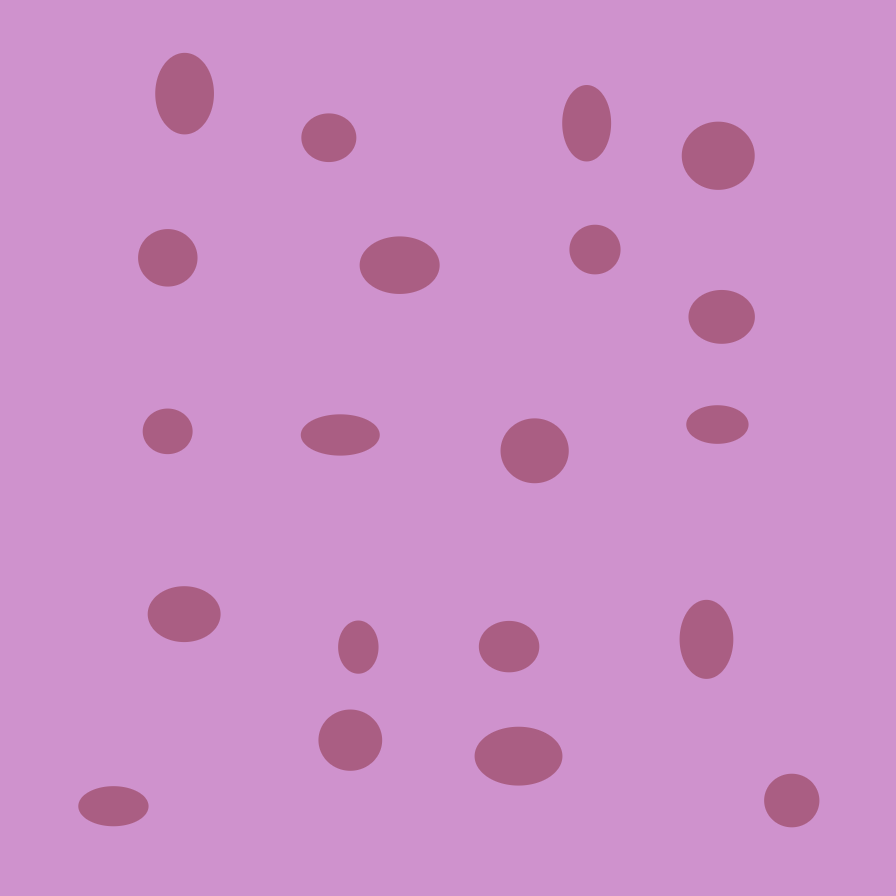
Write a WebGL 1 fragment shader that draws this pattern.

```glsl
precision highp float;

uniform vec2 u_resolution;

const vec3 GROUND_COLOR = vec3(0.812, 0.573, 0.804);
const vec3 SPOT_COLOR = vec3(0.667, 0.369, 0.514);

const int COLUMNS = 4;
const int ROWS = 5;
const vec2 FIELD_MIN = vec2(0.06, 0.05);
const vec2 FIELD_MAX = vec2(0.95, 0.95);
const vec2 JITTER = vec2(0.058, 0.045);    // largest shift from a cell centre

const float RADIUS_MIN = 0.0255;           // geometric mean of both radii
const float RADIUS_MAX = 0.0405;
const float TALL_SHARE = 0.2;
const vec2 TALL_ASPECT = vec2(0.62, 0.78); // width over height
const vec2 WIDE_ASPECT = vec2(1.03, 2.0);
const float WIDE_BIAS = 3.0;               // higher makes long spots rarer
const float EDGE_PIXELS = 1.0;
const float SEED = 4.0;

vec2 hash2(vec2 p) {
  vec3 q = fract(vec3(p.xyx) * vec3(0.1031, 0.1030, 0.0973));
  q += dot(q, q.yzx + 33.33);
  return fract((q.xx + q.yz) * q.zy);
}

// Visits every step of 0..1 once over the grid, in scattered order
float rank(float index, float stride, float offset) {
  return fract((index * stride + offset + 0.5) / float(COLUMNS * ROWS));
}

// Approximate signed distance to an axis-aligned ellipse
float ellipseDistance(vec2 p, vec2 radii) {
  float scaled = length(p / radii);
  float slope = length(p / (radii * radii));
  return scaled * (scaled - 1.0) / max(slope, 0.0001);
}

vec2 spotRadii(float index) {
  float size = mix(RADIUS_MIN, RADIUS_MAX, rank(index, 7.0, 5.0));
  float shape = rank(index, 9.0, 18.0);
  float wide = max(shape - TALL_SHARE, 0.0) / (1.0 - TALL_SHARE);
  float aspect = shape < TALL_SHARE
    ? mix(TALL_ASPECT.x, TALL_ASPECT.y, shape / TALL_SHARE)
    : mix(WIDE_ASPECT.x, WIDE_ASPECT.y, pow(wide, WIDE_BIAS));
  return size * vec2(sqrt(aspect), inversesqrt(aspect));
}

void main() {
  float canvas = min(u_resolution.x, u_resolution.y);
  vec2 uv = (gl_FragCoord.xy - 0.5 * u_resolution) / canvas + 0.5;
  vec2 cellSize = (FIELD_MAX - FIELD_MIN) / vec2(float(COLUMNS), float(ROWS));

  // Nearest spot, one per jittered cell
  float nearest = 1.0;
  for (int row = 0; row < ROWS; row++) {
    for (int column = 0; column < COLUMNS; column++) {
      vec2 cell = vec2(float(column), float(row));
      float index = cell.x + cell.y * float(COLUMNS);
      vec2 shift = (hash2(cell + SEED) * 2.0 - 1.0) * JITTER;
      vec2 center = FIELD_MIN + (cell + 0.5) * cellSize + shift;
      nearest = min(nearest, ellipseDistance(uv - center, spotRadii(index)));
    }
  }

  // Flat fill with a smooth edge
  float coverage = clamp(0.5 - nearest * canvas / EDGE_PIXELS, 0.0, 1.0);
  gl_FragColor = vec4(mix(GROUND_COLOR, SPOT_COLOR, coverage), 1.0);
}
```
